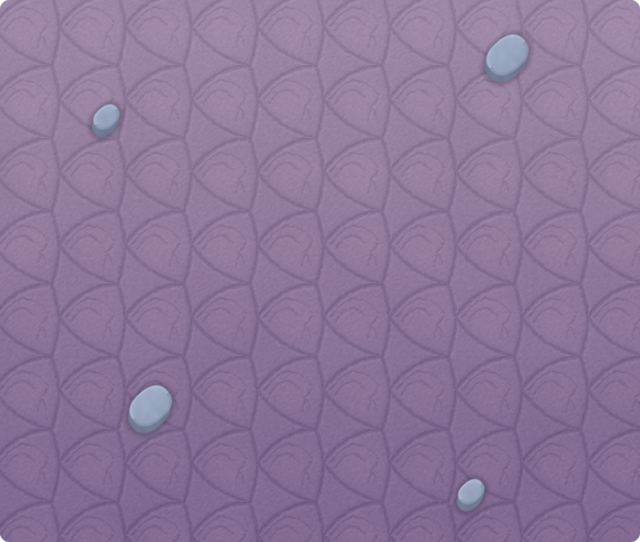
Reproduce this pattern procedurally as a Shadertoy shader.

```glsl
// Mauve wall of embossed, overlapping scales with four grey-blue pebbles.

// Lengths are in scale widths; one scale is one unit across.
const float SCALES_ACROSS = 9.684;
const float ROW_PITCH = 1.101;
const vec2 LATTICE_ORIGIN = vec2(0.903, 0.10);
const vec2 LIGHT_DIR = vec2(-0.6, 0.8);
const float SEAM_WIDTH = 0.032;
const float CREASE_WIDTH = 0.017;
const float CORNER_RADIUS = 0.16;
const float GRAIN = 0.022;
const vec3 WALL_TOP = vec3(0.615, 0.530, 0.655);
const vec3 WALL_BOTTOM = vec3(0.500, 0.410, 0.565);
const vec3 SEAM_SHADE = vec3(0.066, 0.056, 0.056);
const vec3 STONE_TOP = vec3(0.60, 0.65, 0.75);
const vec3 STONE_SIDE = vec3(0.43, 0.48, 0.57);
const vec2 STONE_RADII = vec2(0.34, 0.25);
const float STONE_TILT = 0.72;
const float STONE_DEPTH = 0.105;
// Pebbles: centre and size.
const vec3 STONES[4] = vec3[4](vec3(7.68, 7.37, 1.0), vec3(1.61, 6.43, 0.62),
                               vec3(2.28, 2.06, 1.0), vec3(7.13, 0.76, 0.62));

vec2 hashGradient(vec2 cell) {
    vec3 h = fract(vec3(cell.xyx) * vec3(0.1031, 0.1030, 0.0973));
    h += dot(h, h.yzx + 33.33);
    float angle = 6.2832 * fract((h.x + h.y) * h.z);
    return vec2(cos(angle), sin(angle));
}

float gradientNoise(vec2 p) {
    vec2 i = floor(p), f = fract(p);
    vec2 u = f * f * f * (f * (f * 6.0 - 15.0) + 10.0);
    vec2 e = vec2(0.0, 1.0);
    float low = mix(dot(hashGradient(i), f), dot(hashGradient(i + e.yx), f - e.yx), u.x);
    float high = mix(dot(hashGradient(i + e), f - e), dot(hashGradient(i + 1.0), f - 1.0), u.x);
    return mix(low, high, u.y);
}

mat2 rotation(float a) { return mat2(cos(a), -sin(a), sin(a), cos(a)); }

vec2 nearer(vec2 a, vec2 b) { return dot(a, a) < dot(b, b) ? a : b; }

// Offset from the nearest point of a quadratic curve to p.
vec2 curveOffset(vec2 p, vec2 a, vec2 control, vec2 b) {
    vec2 best = vec2(9.0), start = a;
    for (int i = 1; i <= 6; i++) {
        float t = float(i) / 6.0;
        vec2 end = mix(mix(a, control, t), mix(control, b, t), t);
        vec2 d = end - start;
        best = nearer(best, p - start - d * clamp(dot(p - start, d) / dot(d, d), 0.0, 1.0));
        start = end;
    }
    return best;
}

// Outline of one scale, with its left tip at zero.
vec2 seamOffset(vec2 p) {
    vec2 top = vec2(0.883, 0.488), bottom = top - vec2(0.0, ROW_PITCH);
    vec2 tip = vec2(0.0), nextTip = vec2(1.0, 0.0);
    vec2 upper = nearer(curveOffset(p, tip, vec2(0.36, 0.50), top),
                        curveOffset(p, top, vec2(0.97, 0.25), nextTip));
    vec2 lower = nearer(curveOffset(p, tip, vec2(0.25, -0.43), bottom),
                        curveOffset(p, nextTip, vec2(0.99, -0.30), bottom));
    return nearer(upper, lower);
}

// Worn creases inside a scale: two arcs and a small arch.
vec2 creaseOffset(vec2 p) {
    vec2 arcs = nearer(curveOffset(p, vec2(0.10, 0.0), vec2(0.46, 0.52), vec2(0.83, 0.06)),
                       curveOffset(p, vec2(0.17, -0.08), vec2(0.40, 0.28), vec2(0.62, 0.02)));
    vec2 arch = nearer(curveOffset(p, vec2(0.67, -0.33), vec2(0.72, 0.02), vec2(0.80, -0.30)),
                       curveOffset(p, vec2(0.80, 0.0), vec2(0.78, -0.08), vec2(0.71, -0.13)));
    return nearer(arcs, arch);
}

// Dark groove (positive) with a rim lit on the side facing the light.
float relief(vec2 offset, float width, float px) {
    float d = length(offset);
    float groove = 1.0 - smoothstep(0.2 * width, width + px, d);
    float rim = exp(-pow((d - width) / width, 2.0));
    return groove + 0.55 * rim * dot(offset / max(d, 1e-4), LIGHT_DIR);
}

vec3 wallColor(vec2 p, float height, float px) {
    vec2 q = p - LATTICE_ORIGIN;
    q = vec2(fract(q.x), mod(q.y + 0.613, ROW_PITCH) - 0.613);
    vec2 side = vec2(q.x < 0.5 ? 1.0 : -1.0, q.y < -0.0625 ? ROW_PITCH : -ROW_PITCH);
    vec2 seam = vec2(9.0), crease = vec2(9.0);
    float dome = 0.0;
    for (int i = 0; i < 4; i++) {
        vec2 local = q + side * vec2(i & 1, i >> 1);
        vec2 worn = local + 0.016 * vec2(gradientNoise(local * 9.0), gradientNoise(local * 9.0 + 40.0));
        seam = nearer(seam, seamOffset(worn));
        crease = nearer(crease, creaseOffset(worn + 0.6 * (worn - local)));
        dome = max(dome, 1.0 - smoothstep(0.15, 0.47, length(local - vec2(0.56, -0.03))));
    }
    vec3 color = mix(WALL_BOTTOM, WALL_TOP, smoothstep(-0.1, 1.1, p.y / height));
    color += dome * vec3(0.016, 0.013, 0.008) + 0.012 * gradientNoise(p * 0.8);
    float wear = 0.75 + 0.6 * gradientNoise(q * 5.0 + 7.0);
    color -= SEAM_SHADE * (0.85 * relief(seam, SEAM_WIDTH, px) + wear * 0.75 * relief(crease, CREASE_WIDTH, px));
    float grain = gradientNoise(p * 22.0) + gradientNoise(rotation(0.6) * p * vec2(10.0, 30.0));
    return color + GRAIN * grain;
}

float stoneDistance(vec2 p, float size) {
    vec2 r = STONE_RADII * size;
    vec2 k = abs(rotation(STONE_TILT) * p) / r;
    return (pow(pow(k.x, 2.4) + pow(k.y, 2.4), 1.0 / 2.4) - 1.0) * r.y;
}

vec3 addStone(vec3 color, vec2 p, float size, float px) {
    float top = stoneDistance(p, size), body = top;
    for (int i = 1; i <= 4; i++)
        body = min(body, stoneDistance(p + vec2(0.02, STONE_DEPTH) * float(i) / 4.0, size));
    color *= 1.0 - 0.22 * (1.0 - smoothstep(-0.02, 0.09, body));
    float mottling = 0.035 * gradientNoise(p * 7.0 + size * 9.0);
    color = mix(color, STONE_SIDE + mottling, 1.0 - smoothstep(-px, px, body));
    vec3 face = STONE_TOP + mottling + 0.10 * dot(p, LIGHT_DIR);
    face += 0.05 * smoothstep(-0.05, -0.01, top) * sign(dot(p, LIGHT_DIR));
    return mix(color, face, 1.0 - smoothstep(-px, px, top));
}

void mainImage(out vec4 fragColor, in vec2 fragCoord) {
    float px = SCALES_ACROSS / iResolution.x;
    vec2 p = fragCoord * px, canvas = iResolution.xy * px;
    vec3 color = wallColor(p, canvas.y, px);
    for (int i = 0; i < 4; i++) color = addStone(color, p - STONES[i].xy, STONES[i].z, px);
    // Rounded white corners.
    vec2 corner = abs(p - 0.5 * canvas) - 0.5 * canvas + CORNER_RADIUS;
    float outside = length(max(corner, 0.0)) - CORNER_RADIUS;
    fragColor = vec4(mix(color, vec3(1.0), smoothstep(-px, px, outside - 0.5 * px)), 1.0);
}
```
